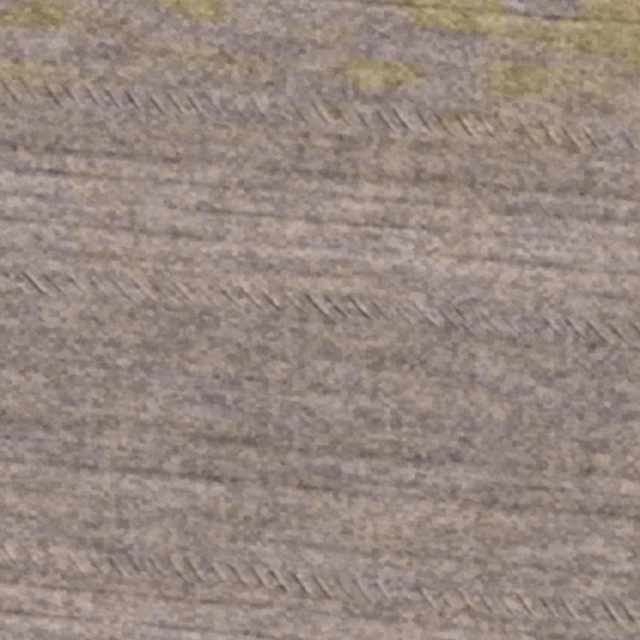
A WebGL 2 fragment shader for this texture:

```glsl
#version 300 es
precision highp float;

uniform vec2 u_resolution;
out vec4 fragColor;

float hash(vec2 p) {
    return fract(sin(dot(p, vec2(127.1, 311.7))) * 43758.5453);
}

// Soft cellular noise: random cell values blended by distance to cell centers
float cells(vec2 p) {
    vec2 base = floor(p);
    float sum = 0.0, total = 0.0;
    for (int j = -1; j <= 1; j++) {
        for (int i = -1; i <= 1; i++) {
            vec2 id = base + vec2(i, j);
            vec2 center = id + 0.15 + 0.7 * vec2(hash(id), hash(id + 57.3));
            vec2 d = p - center;
            float weight = exp(-6.0 * dot(d, d));
            sum += weight * hash(id + 19.7);
            total += weight;
        }
    }
    return sum / total;
}

float bump(float d, float width) {
    return exp(-d * d / (width * width));
}

// Furrows: row position, half width, depth
const vec3 FURROWS[13] = vec3[13](
    vec3(-0.040, 0.004, 0.13), vec3(0.171, 0.006, 0.04), vec3(0.228, 0.006, 0.07),
    vec3(0.262, 0.005, 0.08), vec3(0.302, 0.005, 0.08), vec3(0.342, 0.005, 0.09),
    vec3(0.385, 0.007, 0.05), vec3(0.655, 0.008, 0.10), vec3(0.682, 0.004, 0.05),
    vec3(0.717, 0.007, 0.10), vec3(0.805, 0.005, 0.05), vec3(0.908, 0.005, 0.09),
    vec3(0.953, 0.005, 0.09));

float furrows(float x, float row) {
    float tone = 0.0;
    for (int i = 0; i < 13; i++) {
        vec3 f = FURROWS[i];
        float id = float(i);
        float d = row - f.x - 0.0015 * sin(x * 9.0 + id * 2.3) - 0.001 * sin(x * 31.0 + id);
        float wear = 0.7 + 0.25 * sin(x * 7.0 + id * 4.1) + 0.2 * sin(x * 23.0 + id * 1.7);
        tone -= f.z * wear * bump(d, f.y);
        tone += 0.35 * f.z * bump(d - 2.5 * f.y, 1.5 * f.y);
    }
    return tone;
}

// Slanted tyre marks pressed along three rows
float treads(float x, float row) {
    float tone = 0.0;
    for (int i = 0; i < 3; i++) {
        float id = float(i);
        float d = row - vec3(0.139, 0.434, 0.865)[i] - 0.002 * sin(x * 8.0 + id);
        float lean = 0.75 + 0.25 * sin(id * 1.57);
        float u = (x - lean * d - 5.0 * d * d) * (31.0 - 1.5 * sin(id * 1.57));
        vec2 mark = vec2(floor(u), id * 13.0);
        float f = fract(u) - 0.45 - 0.16 * (hash(mark) - 0.5);
        float depth = mix(0.35, 1.0, hash(mark + 5.1)) * (0.8 + 0.25 * sin(x * 11.0 + id * 2.0));
        float body = 1.0 - smoothstep(0.009, 0.021, abs(d + 0.004 * (hash(mark + 8.4) - 0.5)));
        tone += body * depth * (0.10 * bump(f - 0.26, 0.14) - 0.17 * bump(f, 0.13));
        tone -= 0.035 * bump(d - 0.022, 0.006) * (0.7 + 0.3 * sin(x * 17.0 + id * 3.0));
    }
    return tone;
}

void main() {
    vec2 p = gl_FragCoord.xy / u_resolution;

    // Rows run downhill to the right and fan out slightly
    float row = (1.0 - p.y - 0.076 * p.x) / (1.0 + 0.025 * p.x);
    vec2 soil = vec2(p.x, row);

    // Broad pale and dark strips
    float tone = 0.045 * bump(row - 0.325, 0.06) - 0.03 * bump(row - 0.225, 0.03)
               - 0.022 * bump(row - 0.55, 0.09) + 0.035 * bump(row - 0.96, 0.05)
               - 0.02 * bump(row - 0.69, 0.04);

    tone += furrows(p.x, row) + treads(p.x, row);

    // Streaks, clods and grain
    float grain = cells(soil * vec2(105.0, 125.0));
    tone += 0.07 * (cells(soil * vec2(9.0, 85.0) + 31.0) - 0.5);
    tone += 0.07 * (cells(soil * vec2(42.0, 70.0) + 11.0) - 0.5);
    tone += 0.13 * (grain - 0.5);
    tone += 0.05 * (cells(soil * 210.0 + 73.0) - 0.5);
    tone -= 0.07 * smoothstep(0.88, 0.98, cells(soil * vec2(60.0, 80.0) + 47.0));

    // Straw-yellow growth at the top, faint mauve and ochre patches elsewhere
    float patches = cells(soil * vec2(9.0, 24.0) + 3.0);
    float straw = (1.0 - smoothstep(0.03, 0.21, row)) * smoothstep(0.25, 0.75, patches);
    float hue = cells(soil * vec2(55.0, 75.0) + 91.0) + 0.8 * patches - 0.9;

    vec3 color = vec3(0.597, 0.537, 0.513) + tone * vec3(1.0, 0.98, 0.93);
    color += straw * vec3(0.015, 0.015, -0.075);
    color += hue * vec3(0.012, 0.010, -0.030);
    fragColor = vec4(clamp(color, 0.0, 1.0), 1.0);
}
```
